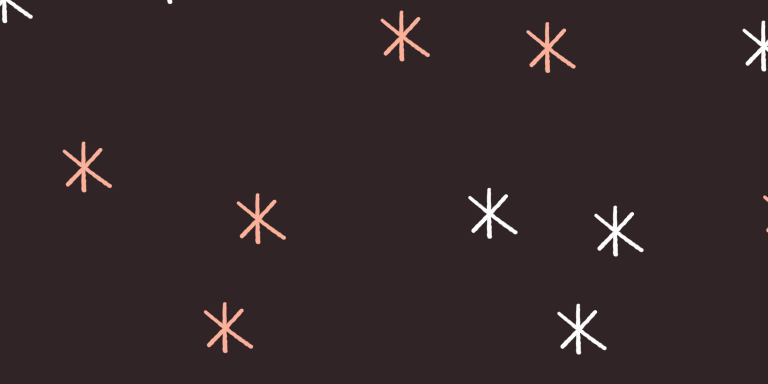
Give the GLSL for this pattern, as a Shadertoy shader.

```glsl
// Sparse hand-drawn six-armed stars in white and peach on a dark plum ground.
// Staggered cells each hold one jittered star, built from three tapered brush
// strokes whose edges are roughened by value noise.

vec2 hash22(vec2 p) {
    vec3 q = fract(p.xyx * vec3(0.1031, 0.1030, 0.0973));
    q += dot(q, q.yzx + 33.33);
    return fract((q.xx + q.yz) * q.zy);
}

float valueNoise(vec2 p) {
    vec2 i = floor(p), f = fract(p);
    f = f * f * (3.0 - 2.0 * f);
    float low = mix(hash22(i).x, hash22(i + vec2(1, 0)).x, f.x);
    float high = mix(hash22(i + vec2(0, 1)).x, hash22(i + vec2(1, 1)).x, f.x);
    return mix(low, high, f.y);
}

// Distance to a slightly bowed stroke that widens from tip a to tip b
float stroke(vec2 p, vec2 a, vec2 b, float radiusA, float radiusB, float bow) {
    vec2 along = b - a;
    float t = clamp(dot(p - a, along) / dot(along, along), 0.0, 1.0);
    vec2 side = normalize(vec2(-along.y, along.x));
    vec2 nearest = a + along * t + side * bow * 4.0 * t * (1.0 - t);
    return length(p - nearest) - mix(radiusA, radiusB, t);
}

float star(vec2 p) {
    float upright = stroke(p, vec2(0.000, 0.064), vec2(0.001, -0.058), 0.0046, 0.0062, -0.001);
    float falling = stroke(p, vec2(-0.050, 0.043), vec2(0.068, -0.047), 0.0044, 0.0054, -0.002);
    float rising = stroke(p, vec2(0.044, 0.047), vec2(-0.041, -0.043), 0.0050, 0.0058, 0.001);
    float roughness = 0.0016 * (valueNoise(p * 150.0 + 40.0) - 0.5);
    return min(upright, min(falling, rising)) + roughness;
}

void mainImage(out vec4 fragColor, in vec2 fragCoord) {
    const vec3 plum = vec3(0.188, 0.142, 0.149);
    const vec3 peach = vec3(0.985, 0.690, 0.600);
    const vec3 white = vec3(0.99);
    const float cellSize = 0.45;

    // Staggered grid: every other row slides by half a cell
    vec2 grid = (fragCoord / iResolution.y + vec2(0.10, 0.20)) / cellSize;
    grid.x += 0.5 * mod(floor(grid.y), 2.0);
    vec2 cell = floor(grid);

    // The jitter is small enough to keep each star inside its own cell
    vec2 centre = 0.5 + 0.6 * (hash22(cell + 7.0) - 0.5);
    float d = star((fract(grid) - centre) * cellSize);

    // Ink colour shifts along the rows so both stay balanced
    vec3 ink = mix(peach, white, step(2.0, mod(cell.x + 3.0 * cell.y, 4.0)));
    float edge = 0.8 / iResolution.y;
    fragColor = vec4(mix(ink, plum, smoothstep(-edge, edge, d)), 1.0);
}
```
